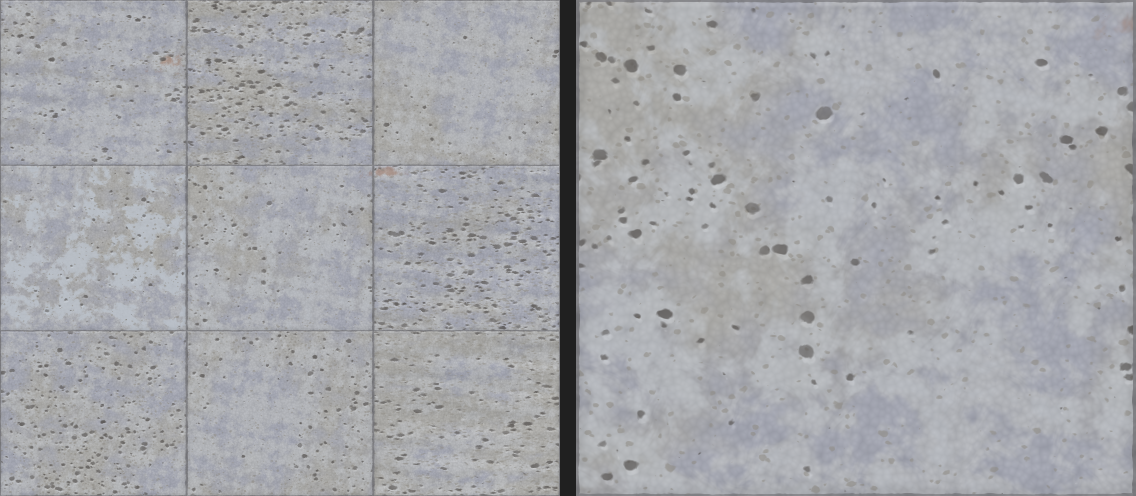
Left, the full canvas; right, a detail of the centre.
A Shadertoy shader for this texture:

```glsl
// Three by three grey travertine slabs with pits, sediment bands, chalky bloom and thin joints.

const float TILES = 3.0;
const vec3 COOL = vec3(0.635, 0.645, 0.690);
const vec3 WARM = vec3(0.660, 0.657, 0.645);
const vec3 PALE = vec3(0.705, 0.712, 0.722);
const vec3 CHALK = vec3(0.735, 0.765, 0.805);
const vec3 RUST = vec3(0.640, 0.490, 0.410);
const vec3 PIT_DARK = vec3(0.320, 0.305, 0.295);
const vec3 PIT_FILL = vec3(0.555, 0.540, 0.510);
const vec3 JOINT = vec3(0.475, 0.475, 0.490);

// Character of each slab, bottom row first: pitting, layering, warmth, bloom
const vec4 SLABS[9] = vec4[9](
    vec4(0.75, 0.30, 0.40, 0.1), vec4(0.50, 0.10, 0.55, 0.1), vec4(0.55, 1.00, 0.90, 0.0),
    vec4(0.25, 0.10, 0.40, 1.0), vec4(0.38, 0.10, 0.35, 0.3), vec4(0.80, 0.90, 0.15, 0.1),
    vec4(0.42, 0.60, 0.25, 0.2), vec4(0.95, 0.70, 0.50, 0.0), vec4(0.25, 0.10, 0.55, 0.1));

vec4 hash4(vec2 p) {
    vec4 q = fract(p.xyxy * vec4(0.1031, 0.1030, 0.0973, 0.1099));
    q += dot(q, q.wzxy + 33.33);
    return fract((q.xxyz + q.yzzw) * q.zywx);
}

// Layered, warped sines, roughly -0.8 to 0.8
float cloud(vec2 p) {
    float sum = 0.0, amp = 0.5;
    for (int i = 0; i < 5; i++) {
        p = mat2(0.8, -0.6, 0.6, 0.8) * p * 1.7 + 0.5 * sin(p.yx + float(i));
        sum += amp * sin(p.x) * sin(p.y + 1.3);
        amp *= 0.68;
    }
    return sum;
}

// Cellular noise: distance to the nearest scattered point
float cells(vec2 p) {
    vec2 id = floor(p);
    float nearest = 2.0;
    for (int y = -1; y <= 1; y++)
    for (int x = -1; x <= 1; x++) {
        vec2 cell = id + vec2(x, y);
        nearest = min(nearest, length(cell + hash4(cell).xy - p));
    }
    return nearest;
}

// Coverage of scattered oval pits; p is in cells, blur is one pixel in cells
float pits(vec2 p, float density, float squash, float blur) {
    vec2 id = floor(p);
    float cover = 0.0;
    for (int y = -1; y <= 1; y++)
    for (int x = -1; x <= 1; x++) {
        vec2 cell = id + vec2(x, y);
        vec4 h = hash4(cell);
        float radius = mix(0.13, 0.34, h.w * h.w) * smoothstep(0.0, 0.12, density - h.z);
        float d = length((cell + h.xy - p) * vec2(squash, 1.0));
        float soft = 0.5 * blur + 0.04;
        cover = max(cover, smoothstep(radius + soft, radius - soft, d) * step(0.01, radius));
    }
    return cover;
}

// Ragged round blot, strongest at its centre
float blot(vec2 p, vec2 centre, vec2 size, float ragged) {
    return smoothstep(1.0, 0.2, length((p - centre) / size) + ragged);
}

void mainImage(out vec4 fragColor, in vec2 fragCoord) {
    // Slab coordinates, one unit being a slab's width
    vec2 uv = fragCoord / iResolution.xy;
    vec2 aspect = vec2(1.0, iResolution.y / iResolution.x);
    float pixel = TILES / iResolution.x;
    vec2 id = clamp(floor(uv * TILES), 0.0, TILES - 1.0);
    vec2 f = uv * TILES - id;
    vec4 slab = SLABS[int(id.x + id.y * TILES)];
    float pitting = slab.x, layering = slab.y, warmth = slab.z, bloom = slab.w;
    vec2 s = f * aspect + id * 17.3 + 3.0;

    // Stone body: broad tint, mottling, sediment bands, grain
    float broad = cloud(s * vec2(2.2, 2.2 + 3.0 * layering));
    float mottle = cloud(s * vec2(9.0, 9.0 + 9.0 * layering) + 5.0);
    float fine = cloud(s * 34.0);
    float band = cloud(s * vec2(1.6, 15.0) + 2.0);
    vec3 col = mix(COOL, WARM, smoothstep(-0.5, 0.5, broad + 0.4 * mottle + warmth - 0.5));
    col = mix(col, PALE, 0.75 * smoothstep(-0.4, 0.5, mottle + 0.5 * fine - 0.5 * broad + 0.15 - 0.25 * pitting));
    col += 0.045 * layering * band + 0.025 * fine;
    col += 0.055 * (0.45 - cells(s * 80.0));

    // Chalky bloom, heaviest in the lower half of a slab
    float chalk = smoothstep(0.0, 0.4, mottle + 0.4 * broad + 0.3 * fine + 0.15 - 0.6 * abs(f.y - 0.33));
    col = mix(col, CHALK, 0.7 * bloom * chalk);

    // Rust stains
    float ragged = 0.7 * mottle + 0.5 * fine;
    float rust = max(blot(uv, vec2(0.300, 0.873), vec2(0.028, 0.022), ragged),
                     blot(uv, vec2(0.690, 0.652), vec2(0.034, 0.012), ragged));
    col = mix(col, RUST, 0.55 * rust);

    // Pits gather in clusters and along bands; the lower rim catches light
    float cluster = smoothstep(-0.45, 0.4, mix(broad, band, 0.6 * layering) + 0.4 * mottle);
    float density = pitting * (0.12 + 0.55 * cluster);
    float squash = mix(0.8, 0.45, layering);
    vec2 rough = s + 0.005 * vec2(fine, cloud(s * 34.0 + 9.0));
    vec2 toLight = vec2(-0.003, 0.009);
    float small = pits(rough * 58.0, 0.15 + 0.6 * density, squash, pixel * 58.0);
    float large = pits(rough * 31.0, density, squash, pixel * 31.0);
    float rim = pits((rough + toLight) * 31.0, density, squash, pixel * 31.0);
    col += 0.05 * max(rim - large, 0.0);
    col = mix(col, PIT_FILL, 0.55 * small);
    col = mix(col, PIT_DARK, large * (0.45 + 0.35 * cells(s * 13.0)));

    // Joints: worn edge shade, a lit top edge, then the dark gap
    vec2 edge = min(f, 1.0 - f) * aspect + 0.0015 * fine;
    col *= 1.0 - 0.06 * smoothstep(0.03, 0.0, min(edge.x, edge.y));
    float topEdge = (1.0 - f.y) * aspect.y;
    col += 0.06 * smoothstep(0.016, 0.007, topEdge);
    vec2 gap = smoothstep(vec2(0.5 * pixel), vec2(-0.5 * pixel), edge - vec2(0.0058, 0.0040));
    col = mix(col, JOINT + 0.06 * fine, 0.9 * max(gap.x, 0.85 * gap.y));

    fragColor = vec4(clamp(col, 0.0, 1.0), 1.0);
}
```
